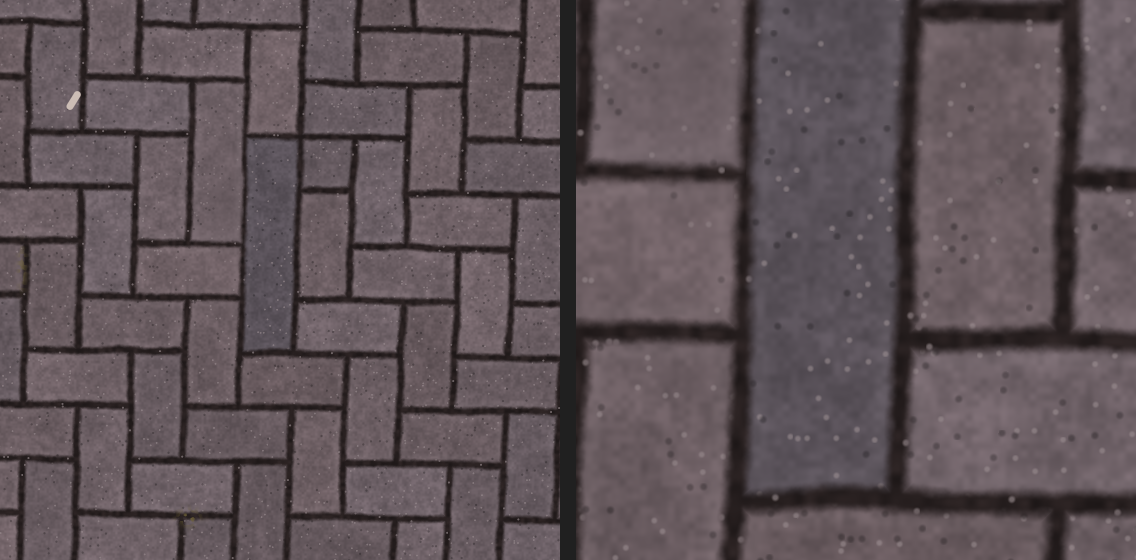
Left, the full canvas; right, a detail of the centre.
Reproduce this texture procedurally as a WebGL 2 fragment shader.

```glsl
#version 300 es
precision highp float;
// Worn herringbone brick paving, seen at a slight tilt, with a few relaid slabs.
// The plane is cut into square cells; the diagonal index of a cell (mod 4) tells
// which half of a standing or lying brick it is. Noise adds grain, chips and dirt.
uniform vec2 u_resolution;
out vec4 fragColor;

// Grid: first joint and cell size at the near and far side of each axis
const vec2 ORIGIN_A = vec2(0.0531, 0.0376);
const vec2 ORIGIN_B = vec2(0.0377, 0.0607);
const vec2 CELL_A = vec2(0.0981, 0.0975);
const vec2 CELL_B = vec2(0.0949, 0.0965);

// Joints, in cells, measured inward from a brick edge
const float JOINT_DARK = 0.020;
const float JOINT_END = 0.105;
const float CORNER = 0.05;
const float EDGE_WEAR = 0.045;

const vec3 BRICK = vec3(0.415, 0.364, 0.384);
const vec3 SLAB = vec3(0.345, 0.318, 0.350);
const vec3 JOINT = vec3(0.150, 0.120, 0.120);
const vec3 SPECK = vec3(0.62, 0.57, 0.58);
const vec3 MOSS = vec3(0.44, 0.39, 0.22);
const vec3 CHALK = vec3(0.80, 0.74, 0.71);
const float TONE_SPREAD = 0.13;
const float GRAIN = 0.13;

float hash(vec2 p) {
  vec3 q = fract(p.xyx * vec3(0.1031, 0.1030, 0.0973));
  q += dot(q, q.yzx + 33.33);
  return fract((q.x + q.y) * q.z);
}

float noise(vec2 p) {
  vec2 i = floor(p), f = fract(p);
  f = f * f * (3.0 - 2.0 * f);
  return mix(mix(hash(i), hash(i + vec2(1, 0)), f.x),
             mix(hash(i + vec2(0, 1)), hash(i + vec2(1, 1)), f.x), f.y);
}

float fbm(vec2 p) {
  float sum = 0.0, amp = 0.5;
  for (int k = 0; k < 4; k++) {
    sum += amp * noise(p);
    p = p * 2.03 + 17.0;
    amp *= 0.5;
  }
  return sum / 0.9375;
}

// Scattered round dots, one at most per cell
float specks(vec2 p, float share) {
  vec2 id = floor(p);
  vec2 centre = 0.3 + 0.4 * vec2(hash(id + 5.0), hash(id + 91.0));
  float dotMask = 1.0 - smoothstep(0.12, 0.45, length(fract(p) - centre));
  return dotMask * step(1.0 - share, hash(id + 43.0));
}

float capsule(vec2 p, vec2 a, vec2 b) {
  vec2 pa = p - a, ba = b - a;
  return length(pa - ba * clamp(dot(pa, ba) / dot(ba, ba), 0.0, 1.0));
}

float blob(vec2 p, vec2 centre, vec2 radius) {
  vec2 q = (p - centre) / radius;
  return exp(-dot(q, q));
}

// First cell (xy) and size (zw) of the brick that owns a cell
vec4 brickAt(vec2 cell) {
  if (cell.x == 3.0 && cell.y >= 1.0 && cell.y <= 3.0) return vec4(3, 1, 1, 3);
  if (cell.x == 4.0 && cell.y >= 2.0 && cell.y <= 5.0) return vec4(4, 2, 1, 4);
  if (cell == vec2(5, 2)) return vec4(cell, 1, 1);
  float part = mod(cell.x + cell.y, 4.0);
  if (part < 2.0) return vec4(cell - vec2(0, part), 1, 2);
  return vec4(cell - vec2(part - 2.0, 0), 2, 1);
}

void main() {
  vec2 uv = gl_FragCoord.xy / u_resolution;
  uv.y = 1.0 - uv.y;                       // rows count downward
  vec2 p = (uv - mix(ORIGIN_A, ORIGIN_B, uv.yx)) / mix(CELL_A, CELL_B, uv.yx);
  float pixel = 1.0 / (CELL_A.x * min(u_resolution.x, u_resolution.y));

  // Brick shape with uneven, chipped edges
  vec2 bent = p + 0.05 * (vec2(noise(p * 1.7), noise(p * 1.7 + 40.0)) - 0.5);
  vec4 brick = brickAt(floor(bent));
  vec2 q = abs(bent - brick.xy - 0.5 * brick.zw) - 0.5 * brick.zw + CORNER;
  float inside = CORNER - length(max(q, 0.0)) - min(max(q.x, q.y), 0.0);
  float relaid = blob(p, vec2(4.0, 3.3), vec2(0.9, 1.8));
  float edge = inside + EDGE_WEAR * (fbm(p * 9.0) - 0.5) + 0.025 * relaid;
  float cover = smoothstep(JOINT_DARK, max(JOINT_END, JOINT_DARK + pixel), edge);

  // Brick face: own tone, blotches, grain, worn rim and mineral specks
  float id = hash(brick.xy + 60.0);
  bool darkSlab = brick.w == 4.0;
  float grainy = mix(1.0, 0.5, darkSlab ? 0.0 : relaid);
  vec3 face = darkSlab ? SLAB : BRICK * (1.0 + TONE_SPREAD * (id - 0.5));
  face += vec3(0.012, 0.0, -0.008) * (hash(brick.xy + 7.0) - 0.5);
  face *= 1.0 + 0.22 * (fbm(p * 2.5 + id * 30.0) - 0.5);
  face *= 1.0 + grainy * GRAIN * (noise(p * 23.0) + noise(p * 11.0) - 1.0);
  face += 0.022 * smoothstep(0.06, 0.12, inside) * (1.0 - smoothstep(0.12, 0.22, inside));
  face = mix(face, SPECK, 0.55 * grainy * specks(p * 17.0, 0.045));
  face *= 1.0 - 0.25 * grainy * specks(p * 14.0 + 8.3, 0.04);

  // Sandy joints with pale grit
  vec3 sand = JOINT * (0.75 + 0.5 * noise(p * 15.0));
  sand = mix(sand, SPECK, 0.6 * specks(p * 15.0 + 3.7, 0.03));
  vec3 color = mix(sand, face, cover);

  // Moss tufts and a stray bit of chalk
  float moss = blob(uv, vec2(0.337, 0.924), vec2(0.018, 0.013))
             + 0.6 * blob(uv, vec2(0.040, 0.480), vec2(0.008, 0.035));
  color = mix(color, MOSS, 0.9 * moss * smoothstep(0.4, 0.65, noise(p * 14.0 + 20.0)));
  float chalk = capsule(uv, vec2(0.125, 0.190), vec2(0.138, 0.169));
  color = mix(color, CHALK, 1.0 - smoothstep(0.005, 0.0075, chalk));

  fragColor = vec4(color, 1.0);
}
```
